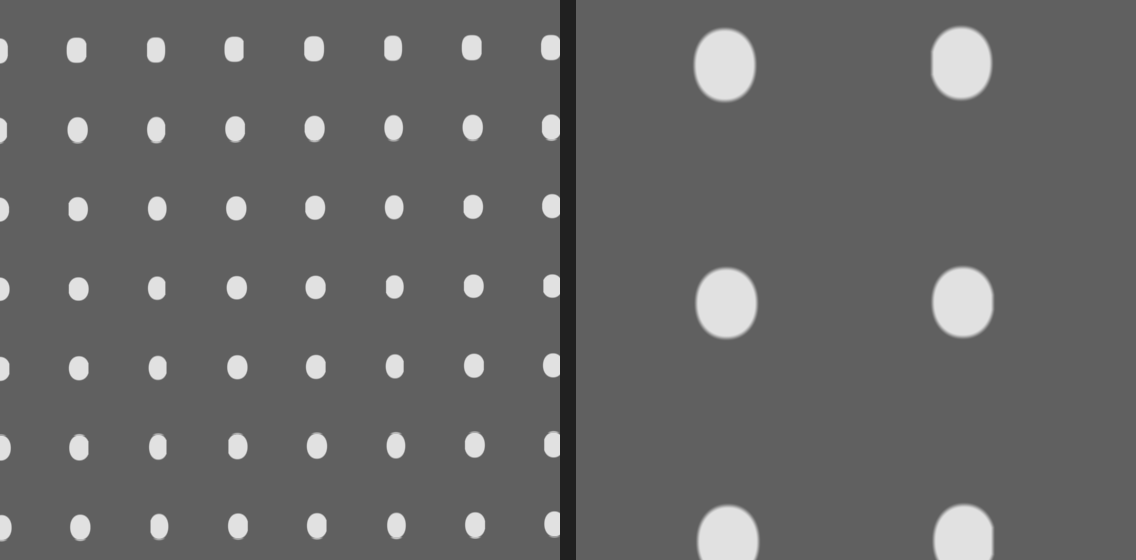
Left: the whole. Right: its middle third, enlarged.
Give the GLSL for this pattern, as a Shadertoy shader.

```glsl
// Pale oval dots on flat grey, set on a lattice that is turned very slightly.
// Each dot is a superellipse whose size beats across columns and rows, with
// hashed flat flanks, small shifts and faint nibs on some rows.

const float TAU = 6.2831853;

vec3 hash32(vec2 p) {
    vec3 h = fract(p.xyx * vec3(0.1031, 0.1030, 0.0973));
    h += dot(h, h.yxz + 33.33);
    return fract((h.xxy + h.yzz) * h.zyx);
}

// Approximate signed distance to a superellipse
float superellipse(vec2 p, vec2 radii, float power) {
    vec2 q = pow(abs(p) / radii + 1e-5, vec2(power));
    return (pow(q.x + q.y, 1.0 / power) - 1.0) * min(radii.x, radii.y);
}

float coverage(float dist) {
    float soft = max(0.0016, 0.75 / iResolution.y);
    return 1.0 - smoothstep(-soft, soft, dist);
}

float dotMask(vec2 p, vec2 cell) {
    vec3 rnd = hash32(cell + 17.0);
    p -= (rnd.xy - 0.5) * 0.0011;

    // Every third column is narrow; heights swell every five rows
    vec2 radii = vec2(0.0176 - 0.0010 * cos(TAU * (cell.x - 2.0) / 3.0),
                      0.0217 + 0.0009 * cos(TAU * (cell.y - 0.5) / 5.0));
    float power = cell.y < 0.5 ? 2.7 : 2.15;
    float body = superellipse(p, radii, power);

    // Flatten one flank by a varying amount
    float flank = rnd.z < 0.5 ? -1.0 : 1.0;
    body = max(body, flank * p.x - radii.x * (0.87 + 0.18 * rnd.x));
    float mask = coverage(body);

    // Faint nib above or below, depending on the row
    float phase = mod(cell.y, 5.0);
    if (cell.y > 0.5 && phase < 1.5) {
        float end = phase < 0.5 ? -1.0 : 1.0;
        float nib = superellipse(p - vec2(0.0, end * 0.0210), vec2(0.0085, 0.0037), 2.0);
        mask = max(mask, (0.45 + 0.35 * rnd.y) * coverage(nib));
    }
    return mask;
}

void mainImage(out vec4 fragColor, in vec2 fragCoord) {
    vec2 p = fragCoord / iResolution.y;
    p.y = 1.0 - p.y;

    // Columns of the matrix are the steps between columns and rows of dots
    mat2 lattice = mat2(0.1411, -0.00087, 0.00098, 0.1419);
    vec2 origin = vec2(-0.0038, 0.0907);
    vec2 cell = floor(inverse(lattice) * (p - origin) + 0.5);
    vec2 local = p - origin - lattice * cell;

    vec3 color = mix(vec3(0.378), vec3(0.882), dotMask(local, cell));
    fragColor = vec4(color, 1.0);
}
```
